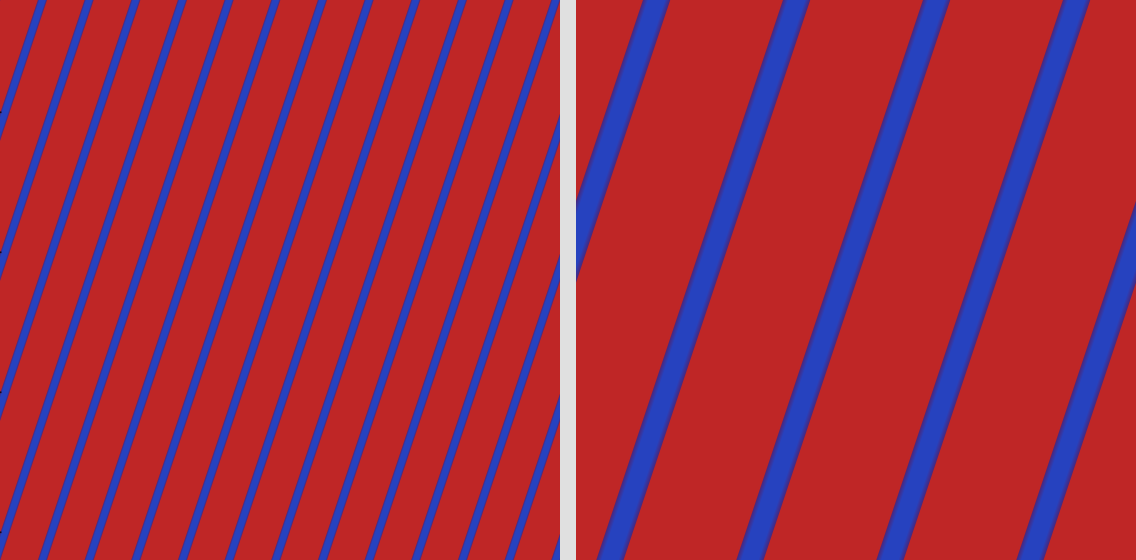
Left: the whole. Right: its middle third, enlarged.
Write a WebGL 2 fragment shader that draws this pattern.

```glsl
#version 300 es
precision highp float;

uniform vec2 u_resolution;
out vec4 fragColor;

const vec2 REPEATS = vec2(12.0, 4.0);     // stripes across and down
const float STRIPE_CENTER = 0.909;        // phase within one repeat
const float STRIPE_WIDTH = 0.195;         // share of one repeat
const float FRINGE_WIDTH = 0.038;         // dark rim inside each stripe edge
const vec2 NICK_SIZE = vec2(0.0026, 0.003);
const float NICK_PHASE = 0.198;           // height within one vertical repeat

const vec3 GROUND_RED = vec3(0.75, 0.15, 0.15);
const vec3 STRIPE_BLUE = vec3(0.15, 0.26, 0.75);
const vec3 RIM_PURPLE = vec3(0.29, 0.15, 0.48);
const vec3 NICK_DARK = vec3(0.08, 0.02, 0.08);

// Signed depth inside the nearest stripe, in repeats; positive inside.
float stripeDepth(vec2 uv) {
    float phase = dot(uv, vec2(REPEATS.x, -REPEATS.y)) - STRIPE_CENTER;
    float offset = abs(fract(phase + 0.5) - 0.5);
    return 0.5 * STRIPE_WIDTH - offset;
}

// Coverage of the small nicks where stripes meet the left border.
float nickCoverage(vec2 uv, vec2 pixel) {
    float dy = abs(fract(uv.y * REPEATS.y - NICK_PHASE + 0.5) - 0.5) / REPEATS.y;
    vec2 inside = vec2(NICK_SIZE.x - uv.x, 0.5 * NICK_SIZE.y - dy);
    vec2 cover = clamp(inside / pixel + 0.5, 0.0, 1.0);
    return cover.x * cover.y;
}

void main() {
    vec2 uv = gl_FragCoord.xy / u_resolution;
    vec2 pixel = 1.0 / u_resolution;

    // Blue stripe darkening to purple at its rim
    float depth = stripeDepth(uv);
    vec3 stripe = mix(RIM_PURPLE, STRIPE_BLUE, clamp(depth / FRINGE_WIDTH, 0.0, 1.0));

    // Stripe over ground, smoothed across one pixel
    float edge = length(REPEATS * pixel);
    vec3 color = mix(GROUND_RED, stripe, clamp(depth / edge + 0.5, 0.0, 1.0));

    color = mix(color, NICK_DARK, nickCoverage(uv, pixel));
    fragColor = vec4(color, 1.0);
}
```
